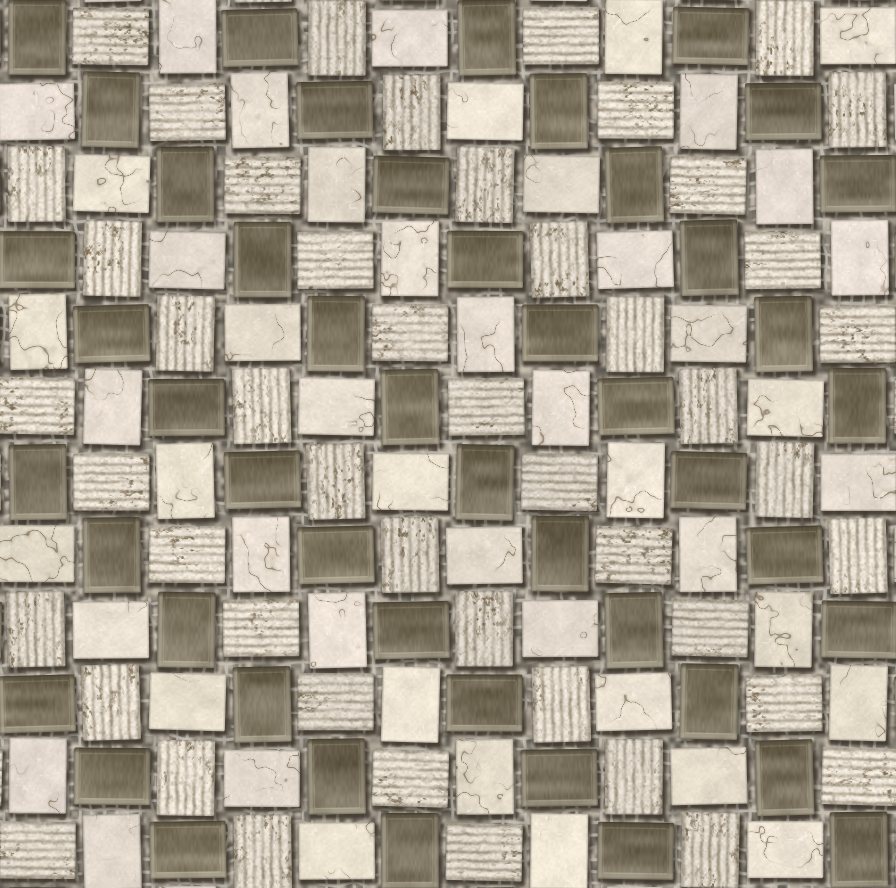
A WebGL 1 fragment shader for this pattern:

```glsl
precision highp float;
// Basket-weave mosaic of olive glass, ribbed stone and veined cream stone on a mesh backing.
uniform vec2 u_resolution;

const float GRID = 12.0;                   // tiles across and down, a multiple of 6
const vec2 HALF_TILE = vec2(0.51, 0.385);  // half of long and short side, in cells
const float CORNER = 0.025;
const float SHIFT = 0.04;                  // placement wobble
const float TILT = 0.06;                   // rotation wobble, radians
const float RIBS = 6.5;
const float THREADS = 6.0;                 // mesh threads per cell
const vec2 SHADOW_OFFSET = vec2(-0.025, 0.045);
const vec3 GLASS_DARK = vec3(0.38, 0.345, 0.265);
const vec3 GLASS_MID = vec3(0.56, 0.53, 0.45);
const vec3 GLASS_EDGE = vec3(0.67, 0.64, 0.56);
const vec3 CREAM_PINK = vec3(0.92, 0.875, 0.835);
const vec3 CREAM_WARM = vec3(0.93, 0.895, 0.82);
const vec3 RIB_TOP = vec3(0.91, 0.88, 0.83);
const vec3 RIB_GROOVE = vec3(0.69, 0.65, 0.58);
const vec3 STAIN = vec3(0.50, 0.44, 0.35);
const vec3 GROUT = vec3(0.60, 0.57, 0.52);
const vec3 GROUT_DARK = vec3(0.25, 0.22, 0.18);
const vec3 THREAD = vec3(0.80, 0.78, 0.74);

float hash(vec2 p) {
  return fract(sin(dot(p, vec2(127.1, 311.7))) * 43758.5453);
}
// Value noise on a lattice that wraps after 12 * GRID steps.
float noise(vec2 p) {
  float period = 12.0 * GRID;
  vec2 i = floor(p), f = p - i;
  f = f * f * (3.0 - 2.0 * f);
  vec2 a = mod(i, period), b = mod(i + 1.0, period);
  return mix(mix(hash(a), hash(vec2(b.x, a.y)), f.x),
             mix(hash(vec2(a.x, b.y)), hash(b), f.x), f.y);
}
float fbm(vec2 p) {
  return 0.55 * noise(p) + 0.3 * noise(p * 2.1 + 7.3) + 0.15 * noise(p * 4.3 + 3.1);
}
float roundBox(vec2 p, vec2 halfSize) {
  vec2 d = abs(p) - halfSize + CORNER;
  return length(max(d, 0.0)) + min(max(d.x, d.y), 0.0) - CORNER;
}
// q: position in the tile, size: its half size, seed: its random offset.
vec3 glass(vec2 q, vec2 size, vec2 seed) {
  vec2 u = q / size;
  float bands = noise(vec2(u.x * 0.8, u.y * 2.8) + seed);
  float glow = 0.4 - 0.3 * u.y + 0.9 * (bands - 0.4);
  vec3 col = mix(GLASS_DARK, GLASS_MID, clamp(glow, 0.0, 1.0));
  col += 0.06 * (noise(q * vec2(40.0, 12.0) + seed) - 0.5);
  // Clear bevel, lit on the sides and bottom, dark on the top.
  float side = smoothstep(0.075, 0.05, size.x - abs(q.x));
  float bottom = smoothstep(0.10, 0.07, q.y + size.y);
  float top = smoothstep(0.08, 0.03, size.y - q.y);
  col = mix(col, GLASS_EDGE, side * (q.x < 0.0 ? 0.75 : 0.45));
  col = mix(col, GLASS_EDGE, bottom * (0.4 + 0.6 * noise(u * 2.0 + seed)));
  col = mix(col, GLASS_DARK * 0.85, top * 0.6);
  return col + 0.07 * smoothstep(0.018, 0.0, abs(roundBox(q, size - 0.08)));
}
// a: position with x along the long side.
vec3 ribbedStone(vec2 a, vec2 seed) {
  float wobble = 0.02 * (noise(a * 8.0 + seed) - 0.5);
  float wave = 0.5 + 0.5 * cos(6.2832 * RIBS * (a.y + wobble) / (2.0 * HALF_TILE.y));
  float wear = 0.45 + 0.8 * noise(a * vec2(4.0, 7.0) + seed);
  vec3 col = mix(RIB_TOP, RIB_GROOVE, wave * wave * wear);
  float patches = smoothstep(0.4, 0.8, noise(a * 2.6 + seed + 31.0));
  float pits = smoothstep(0.5, 0.85, fbm(a * vec2(15.0, 22.0) + seed));
  return mix(col, STAIN, pits * (0.25 + 0.75 * patches)) + 0.11 * (noise(a * 32.0 + seed) - 0.5);
}
vec3 creamStone(vec2 a, vec2 seed, float tint) {
  vec3 col = mix(CREAM_PINK, CREAM_WARM, tint);
  col *= 0.93 + 0.12 * fbm(a * 4.0 + seed) + 0.05 * (noise(a * 30.0 + seed) - 0.5);
  float crack = abs(fbm(a * 2.4 + seed + 17.0) - 0.5);
  float patches = smoothstep(0.35, 0.7, noise(a * 2.2 + seed + 53.0));
  col = mix(col, STAIN, patches * (0.6 * smoothstep(0.014, 0.0, crack) + 0.16 * smoothstep(0.06, 0.0, crack)));
  return mix(col, vec3(0.97, 0.95, 0.92), 0.6 * smoothstep(0.84, 0.95, noise(a * 22.0 + seed)));
}
vec3 backing(vec2 p, float shadow) {
  vec3 col = GROUT * (0.6 + 0.7 * noise(p * 12.0));
  vec2 t = abs(fract(p * THREADS + 0.5 * noise(p * 4.0)) - 0.5);
  float thread = smoothstep(0.2, 0.06, min(t.x, t.y)) * smoothstep(0.25, 0.75, noise(p * 6.0));
  col = mix(col, THREAD, thread * 0.75);
  return mix(col, GROUT_DARK, shadow * (0.9 - 0.3 * thread));
}

void main() {
  vec2 p = gl_FragCoord.xy / u_resolution * GRID;
  float pixel = GRID / min(u_resolution.x, u_resolution.y);
  float dist = 9.0, shade = 9.0;
  vec2 q = vec2(0.0), size = HALF_TILE, id = vec2(0.0);
  // Nearest tile among the neighbouring cells.
  for (int y = -1; y <= 1; y++) {
    for (int x = -1; x <= 1; x++) {
      vec2 cell = floor(p) + vec2(float(x), float(y));
      vec2 key = mod(cell, GRID);
      vec2 wobble = vec2(hash(key + 3.7), hash(key + 9.2)) - 0.5;
      float angle = TILT * (hash(key + 5.1) - 0.5);
      mat2 turn = mat2(cos(angle), sin(angle), -sin(angle), cos(angle));
      vec2 box = mod(key.x + key.y, 2.0) > 0.5 ? HALF_TILE.yx : HALF_TILE;
      vec2 r = p - cell - 0.5 - SHIFT * wobble;
      float d = roundBox(turn * r, box);
      shade = min(shade, roundBox(turn * (r + SHADOW_OFFSET), box));
      if (d < dist) { dist = d; q = turn * r; size = box; id = key; }
    }
  }
  // The three materials run in diagonals.
  vec2 along = size.x > size.y ? q : q.yx;
  vec2 seed = floor(90.0 * vec2(hash(id + 1.3), hash(id + 6.4))) + 10.0;
  float kind = mod(id.x + id.y + 1.0, 3.0);
  vec3 tile = kind < 0.5 ? glass(q, size, seed)
            : kind < 1.5 ? ribbedStone(along, seed) : creamStone(along, seed, hash(id + 2.9));
  tile *= (0.96 + 0.07 * hash(id + 8.8)) * (1.0 - 0.2 * smoothstep(-0.035, 0.0, dist));
  vec3 ground = backing(p, smoothstep(0.06, -0.02, shade));
  gl_FragColor = vec4(mix(ground, tile, clamp(0.5 - dist / pixel, 0.0, 1.0)), 1.0);
}
```
